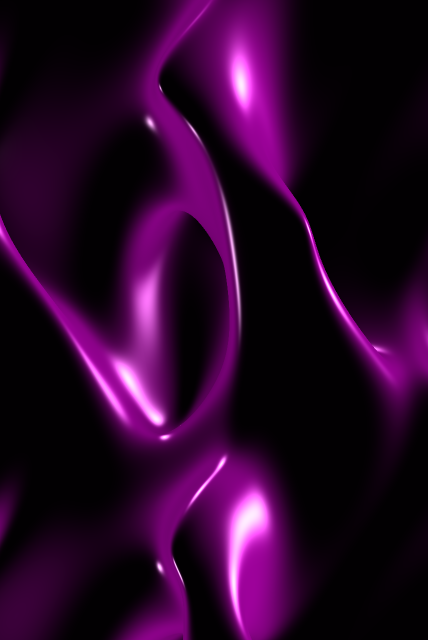
A Shadertoy shader for this background:

```glsl
const float VIEW_HEIGHT = 8.2;                   // scene units per canvas height
const float WAVE = 1.5;                          // frequency of the main folds
const float RELIEF = 0.95;                       // depth of the folds
const float TOP = 1.4;                           // height that bounds the surface
const float STRETCH = 0.68;                      // below 1 lengthens folds along their lean
const float LEAN = -0.05;                        // lean of the folds in radians
const vec3 REGION = vec3(1.7, 4.1, 0.6);         // part of the folds in view
const vec3 VIEW_DIR = vec3(0.12, 0.28, -1.0);
const int MAX_STEPS = 120;
const float STEP_RATIO = 0.32;
const float HIT = 0.0008;
const int SAMPLES = 2;                           // antialiasing grid side

const vec3 BASE = vec3(0.006, 0.0, 0.006);
const vec3 PURPLE = vec3(0.60, 0.008, 0.59);
const vec3 GLINT = vec3(1.0, 0.92, 1.0);
const float RIM_START = 0.06;
const float RIM_FULL = 0.88;
const float GLINT_POWER = 130.0;
const vec3 GLINT_RIGHT = vec3(0.76, 0.12, 0.62);
const vec3 GLINT_LEFT = vec3(-0.62, -0.45, 0.62);
const vec3 GLINT_UPPER = vec3(-0.20, 0.74, 0.62);

mat2 rotation(float angle) {
    float c = cos(angle), s = sin(angle);
    return mat2(c, -s, s, c);
}

// Sheet folded by warped, layered sines
float surface(vec3 p) {
    vec3 q = p;
    q.xy = rotation(LEAN) * q.xy;
    q.y *= STRETCH;
    q += REGION;
    q += 0.45 * sin(1.3 * q.yzx + vec3(0.4, 2.1, 4.0));
    q += 0.28 * sin(2.0 * q.zxy + vec3(3.2, 0.7, 1.9));
    q *= WAVE;
    return p.z + RELIEF * dot(sin(q), cos(q.yzx));
}

vec3 surfaceNormal(vec3 p) {
    const vec2 e = vec2(0.004, -0.004);
    return normalize(e.xyy * surface(p + e.xyy) + e.yyx * surface(p + e.yyx)
                   + e.yxy * surface(p + e.yxy) + e.xxx * surface(p + e.xxx));
}

float glint(vec3 n, vec3 direction) {
    return pow(max(dot(n, normalize(direction)), 0.0), GLINT_POWER);
}

// Dark where it faces the eye, purple where it turns away
vec3 shade(vec3 p, vec3 n, vec3 ray) {
    float facing = dot(n, ray);
    float rim = smoothstep(RIM_START, RIM_FULL, 1.0 - facing * facing);
    float side = 0.88 + 0.14 * dot(n, normalize(vec3(1.0, -0.5, 0.3)));
    float depth = mix(0.72, 1.0, smoothstep(-TOP, 0.4, p.z));
    float shine = glint(n, GLINT_RIGHT) + glint(n, GLINT_LEFT) + glint(n, GLINT_UPPER);
    shine *= smoothstep(0.08, 0.45, rim);
    return BASE + PURPLE * (rim * side * depth + 0.3 * sqrt(shine) * rim) + GLINT * shine;
}

vec3 render(vec2 uv) {
    vec3 ray = normalize(VIEW_DIR + vec3(0.25 * uv, 0.0));
    vec3 p = vec3(uv * VIEW_HEIGHT, TOP);
    for (int i = 0; i < MAX_STEPS; i++) {
        float d = surface(p);
        if (abs(d) < HIT) break;
        p += ray * d * STEP_RATIO;
    }
    return min(shade(p, surfaceNormal(p), ray), vec3(1.0));
}

void mainImage(out vec4 fragColor, in vec2 fragCoord) {
    vec3 color = vec3(0.0);
    for (int j = 0; j < SAMPLES; j++) {
        for (int i = 0; i < SAMPLES; i++) {
            vec2 offset = (vec2(i, j) + 0.5) / float(SAMPLES) - 0.5;
            color += render((fragCoord + offset - 0.5 * iResolution.xy) / iResolution.y);
        }
    }
    fragColor = vec4(color / float(SAMPLES * SAMPLES), 1.0);
}
```
